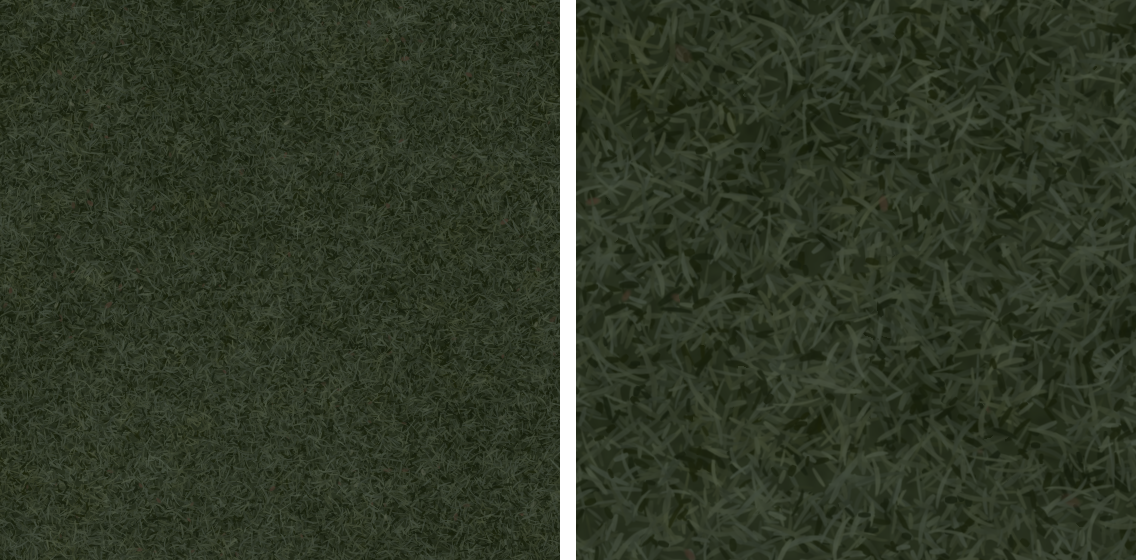
Left: the whole. Right: its middle third, enlarged.
This texture is drawn by a WebGL 1 fragment shader. Its source:

```glsl
precision highp float;
// Dense dark green turf: fine curved blades, shadowed gaps and sparse dry litter.
uniform vec2 u_resolution;

const int BLADE_LAYERS = 15;
const vec3 GAP_GREEN = vec3(0.105, 0.135, 0.065);
const vec3 PALE_GREEN = vec3(0.255, 0.290, 0.226);
const vec3 OLIVE_TINT = vec3(0.016, 0.011, -0.016);
const vec3 DRY_BROWN = vec3(0.275, 0.220, 0.170);
const vec3 PALE_STRAW = vec3(0.35, 0.37, 0.30);

vec4 hash4(vec2 p) {
  vec4 q = fract(p.xyxy * vec4(0.1031, 0.1030, 0.0973, 0.1099));
  q += dot(q, q.wzxy + 33.33);
  return fract((q.xxyz + q.yzzw) * q.zywx);
}

float valueNoise(vec2 p) {
  vec2 cell = floor(p);
  vec2 f = fract(p);
  f = f * f * (3.0 - 2.0 * f);
  float low = mix(hash4(cell).x, hash4(cell + vec2(1.0, 0.0)).x, f.x);
  float high = mix(hash4(cell + vec2(0.0, 1.0)).x, hash4(cell + 1.0).x, f.x);
  return mix(low, high, f.y);
}

float fbm(vec2 p) {
  float sum = 0.0;
  float weight = 0.5;
  for (int i = 0; i < 4; i++) {
    sum += weight * valueNoise(p);
    p = p * 2.07 + vec2(17.3, 41.9);
    weight *= 0.5;
  }
  return sum / 0.9375;
}

vec2 rotate(vec2 p, float angle) {
  float c = cos(angle);
  float s = sin(angle);
  return vec2(c * p.x - s * p.y, s * p.x + c * p.y);
}

// Coverage of a curved, tapered blade lying along x
float bladeMask(vec2 p, float halfLength, float bend, float width, float soft) {
  float along = abs(p.x) / halfLength;
  float taper = width * (1.0 - 0.6 * along * along);
  float d = abs(p.y - bend * (p.x * p.x - 0.2));
  float side = 1.0 - smoothstep(taper - soft, taper + soft, d);
  return side * (1.0 - smoothstep(0.75, 1.0, along));
}

// Paint one randomly scattered layer of blades, some of them deep shadow slits
vec3 paintBlades(vec3 ground, vec2 uv, float layer, float depth, float light, float olive, float pixel) {
  float density = 42.0 + 16.0 * fract(layer * 0.618);
  vec2 p = rotate(uv, layer * 1.3) * density + 200.0;
  vec2 home = floor(p);
  for (int y = -1; y <= 1; y++) {
    for (int x = -1; x <= 1; x++) {
      vec2 cell = home + vec2(float(x), float(y));
      vec4 shape = hash4(cell + layer * 37.0);
      vec4 look = hash4(cell + layer * 53.0 + 311.0);
      float shadow = step(look.z, 0.22 - 0.3 * light);
      vec2 local = rotate(p - cell - shape.xy, shape.z * 6.2832);
      float halfLength = mix(0.28, 0.85, shape.w * shape.w) * (1.0 - 0.4 * shadow);
      float width = mix(0.0008, 0.0018, look.x) * density * (1.0 + 0.3 * shadow);
      float soft = max(0.0008, 0.6 * pixel) * density;
      float mask = bladeMask(local, halfLength, (look.y - 0.5) * 0.8, width, soft);
      float tone = mix(0.50, 0.78, depth) + (look.z - 0.5) * 0.75 + light;
      tone = mix(tone, -0.08 + 0.5 * light, shadow);
      vec3 color = mix(GAP_GREEN, PALE_GREEN, clamp(tone, -0.2, 1.3));
      color += OLIVE_TINT * (0.6 * olive + 0.9 * (look.w - 0.5));
      ground = mix(ground, color, mask * 0.82);
    }
  }
  return ground;
}

// Scatter a few soft crumbs of dry leaf and straw
vec3 paintLitter(vec3 ground, vec2 uv, float patches, float pixel) {
  vec2 p = uv * 34.0 + 60.0;
  vec2 cell = floor(p);
  vec4 shape = hash4(cell);
  vec4 look = hash4(cell + 173.0);
  vec2 local = rotate((fract(p) - mix(vec2(0.3), vec2(0.7), shape.xy)) / 34.0, shape.z * 6.2832);
  float radius = mix(0.0026, 0.0058, look.x * look.x);
  float d = length(local * vec2(0.75, 1.4));
  float soft = max(0.0015, pixel);
  float mask = 1.0 - smoothstep(radius - soft, radius + soft, d);
  float present = step(shape.w, 0.06 + 0.24 * patches);
  vec3 color = mix(DRY_BROWN, PALE_STRAW, step(0.75, look.y));
  return mix(ground, color, mask * present * mix(0.35, 0.8, look.z));
}

void main() {
  vec2 uv = gl_FragCoord.xy / u_resolution.y;
  float pixel = 1.0 / u_resolution.y;

  // Broad light, small shadow clumps and olive patches
  float broad = fbm(uv * 5.0 + 9.0) - 0.5;
  float clumps = fbm(uv * 34.0 + 70.0) - 0.5;
  float light = 0.32 * broad + 0.38 * clumps;
  float olive = smoothstep(0.5, 0.8, fbm(uv * 22.0 + 130.0));
  float patches = smoothstep(0.48, 0.72, fbm(uv * 6.0 + 190.0));

  vec3 color = mix(GAP_GREEN, PALE_GREEN, clamp(0.25 + light, 0.0, 1.0));
  for (int i = 0; i < BLADE_LAYERS; i++) {
    float layer = float(i) + 1.0;
    float depth = layer / float(BLADE_LAYERS);
    color = paintBlades(color, uv, layer, depth, light, olive, pixel);
    if (i == BLADE_LAYERS - 3) color = paintLitter(color, uv, patches, pixel);
  }

  // Fine fibrous grain
  float grain = valueNoise(uv * 190.0 + 30.0) - 0.5;
  gl_FragColor = vec4(color * (1.0 + 0.16 * grain), 1.0);
}
```
